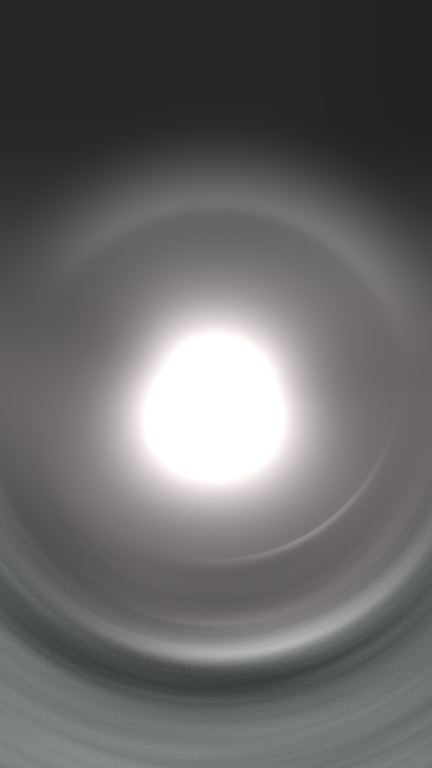
This background is drawn by a Shadertoy shader. Its source:

```glsl
vec2 gradientAt(vec2 cell) {
    float h = fract(sin(dot(cell, vec2(127.1, 311.7))) * 43758.5);
    return vec2(cos(h * 6.2832), sin(h * 6.2832));
}

float gradientNoise(vec2 p) {
    vec2 i = floor(p), f = p - i;
    vec2 u = f * f * f * (f * (f * 6.0 - 15.0) + 10.0);
    vec2 e = vec2(0.0, 1.0);
    float low = mix(dot(gradientAt(i), f),
                    dot(gradientAt(i + e.yx), f - e.yx), u.x);
    float high = mix(dot(gradientAt(i + e.xy), f - e.xy),
                     dot(gradientAt(i + e.yy), f - e.yy), u.x);
    return mix(low, high, u.y);
}

float bell(float x, float middle, float width) {
    float d = (x - middle) / width;
    return exp(-d * d);
}

// Ring profile with separate inner and outer softness
float band(float r, float radius, float inner, float outer) {
    return bell(r, radius, r < radius ? inner : outer);
}

// Layered noise stretched along the circles
float streaks(float r, vec2 dir) {
    float sum = 0.0, amplitude = 0.5, frequency = 18.0;
    for (int i = 0; i < 4; i++) {
        sum += amplitude * gradientNoise(vec2(r * frequency, dir.x * 1.6 + float(i) * 7.3));
        frequency *= 2.0;
        amplitude *= 0.65;
    }
    return sum;
}

float upperHalo(float r, vec2 dir) {
    float facing = smoothstep(0.2, 1.0, dot(dir, vec2(0.15, 0.99)));
    float disc = 0.15 * (1.0 - smoothstep(0.42, 0.68, r));
    float rim = 0.08 * band(r, 0.475, 0.045, 0.09);
    float edge = 0.025 * band(r, 0.45, 0.012, 0.035);
    return facing * (disc + rim + edge);
}

// Bright and dark sweeps; angle is zero straight down
float lowerRings(float r, float angle) {
    float bright = 0.28 * band(r, 0.588, 0.035, 0.025) * bell(angle, 0.2, 0.65);
    float inner = 0.07 * band(r, 0.515, 0.02, 0.03) * bell(angle, 0.25, 0.6);
    float dark = 0.17 * bell(r, 0.665, 0.05) * bell(angle, -0.1, 0.9);
    float brown = 0.09 * bell(r, 0.51, 0.08) * bell(angle, -0.85, 0.55);
    float outer = 0.06 * smoothstep(0.7, 0.82, r) * bell(angle, -0.4, 0.8);
    return bright + inner - dark - brown + outer;
}

// Fine filament that opens outward to the right, with a soft shadow
float filament(float r, float angle) {
    float radius = 0.371 + 0.022 * angle * angle;
    float line = 0.11 * band(r, radius, 0.005, 0.009) * bell(angle, 0.65, 0.5);
    float shadow = 0.05 * band(r, radius + 0.035, 0.025, 0.07) * bell(angle, 0.2, 0.8);
    return line - shadow;
}

float coreGlow(vec2 q) {
    vec2 d = q + vec2(0.004, 0.027);
    d.x *= 1.0 + clamp(d.y, -0.2, 0.25) * 0.6;
    return 1.25 * bell(length(d), 0.0, 0.185);
}

void mainImage(out vec4 fragColor, in vec2 fragCoord) {
    vec2 uv = fragCoord / iResolution.xy;
    vec2 q = (fragCoord - 0.5 * iResolution.xy) / iResolution.x + vec2(0.0, 0.037);
    float r = length(q);
    vec2 dir = q / max(r, 0.0001);
    float angle = atan(q.x, -q.y);
    float below = smoothstep(-0.1, 0.7, -dir.y);

    // Dark ceiling fading into the grey floor
    float light = mix(0.155, 0.41, 1.0 - smoothstep(0.45, 0.85, uv.y));
    light += 0.03 * (1.0 - smoothstep(0.0, 0.2, uv.y));
    light -= 0.025 * smoothstep(0.6, 1.0, uv.x) * smoothstep(0.55, 0.9, uv.y);

    // Circular sweeps and central light
    light += upperHalo(r, dir) + lowerRings(r, angle) + filament(r, angle);
    light += coreGlow(q);

    // Brushed streaks and fine grain
    float brushed = smoothstep(0.34, 0.6, r) * below;
    light += streaks(r, dir) * (0.012 * bell(r, 0.18, 0.08) + 0.11 * brushed);
    light += gradientNoise(q * 170.0) * 0.025 * brushed;

    // Warm middle, cool floor and upper right
    vec3 warm = vec3(1.025, 0.99, 0.99);
    vec3 cool = vec3(0.965, 1.01, 1.01);
    vec3 night = vec3(0.97, 1.0, 1.03);
    vec3 tint = mix(warm, cool, smoothstep(0.5, 0.68, r) * below);
    tint = mix(tint, night, smoothstep(0.58, 0.85, uv.y) * (0.4 + 0.6 * uv.x));
    fragColor = vec4(clamp(light * tint, 0.0, 1.0), 1.0);
}
```
